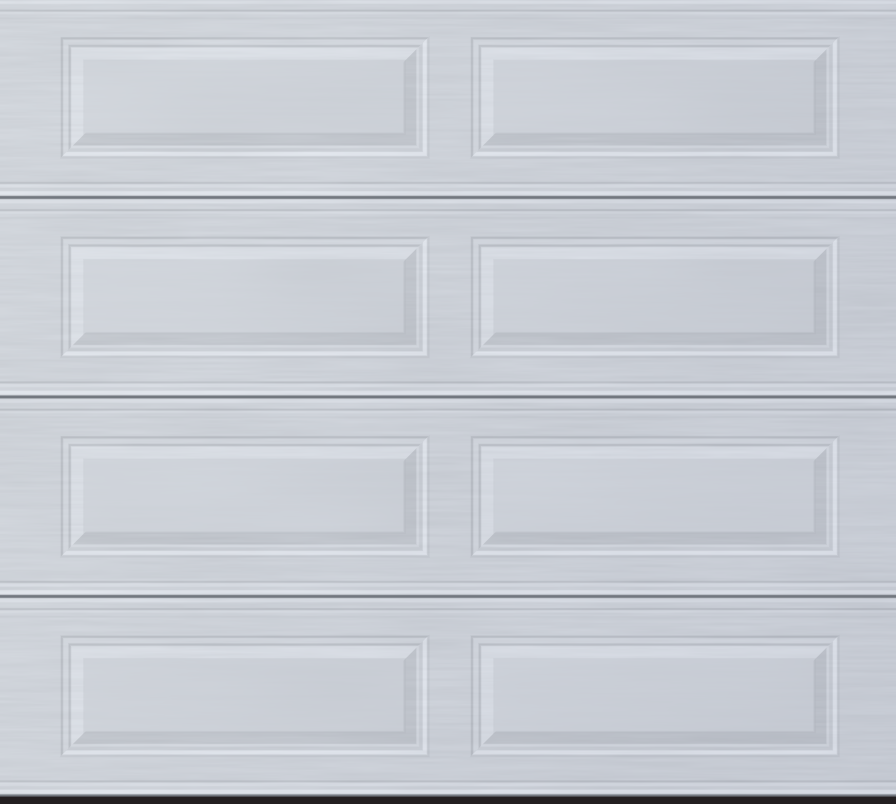
Reproduce this texture procedurally as a WebGL 1 fragment shader.

```glsl
precision highp float;
// A pale sectional door: four stacked sections, each with two raised panels.
// Sections and panels repeat by folding coordinates; mitred bevels come from
// the distance to the nearest panel side, and noise adds brushed grain.
uniform vec2 u_resolution;

// Layout: the canvas spans 768 x 690 design units, with y running down.
const vec2 CANVAS = vec2(768.0, 690.0);
const float SECTION_PITCH = 171.2;
const float SECTION_TOP = -1.7;
const float DOOR_BOTTOM = 683.6;
const float PANEL_PITCH = 351.5;
const vec2 PANEL_CENTER = vec2(209.7, 85.3);
const vec2 PANEL_HALF = vec2(157.3, 51.4);

const vec3 PAINT_WARM = vec3(0.815, 0.832, 0.855);
const vec3 PAINT_COOL = vec3(0.772, 0.790, 0.826);
const vec3 SEAM_COLOR = vec3(0.43, 0.45, 0.48);
const vec3 FLOOR_COLOR = vec3(0.14, 0.12, 0.13);

float hash(vec2 p) {
  vec3 q = fract(p.xyx * vec3(0.1031, 0.1030, 0.0973));
  q += dot(q, q.yzx + 33.33);
  return fract((q.x + q.y) * q.z);
}

float noise(vec2 p) {
  vec2 i = floor(p);
  vec2 f = fract(p);
  f = f * f * (3.0 - 2.0 * f);
  float low = mix(hash(i), hash(i + vec2(1.0, 0.0)), f.x);
  float high = mix(hash(i + vec2(0.0, 1.0)), hash(i + vec2(1.0)), f.x);
  return mix(low, high, f.y);
}

// Soft-edged strip between a and b.
float band(float x, float a, float b, float soft) {
  return smoothstep(a - soft, a + soft, x) - smoothstep(b - soft, b + soft, x);
}

// Mouldings on the sides facing the light (left and top).
float litProfile(float d, float soft) {
  return -0.075 * band(d, -0.3, 1.6, soft)
       + 0.015 * band(d, 2.2, 6.0, soft)
       - 0.065 * band(d, 6.4, 8.2, soft)
       + 0.042 * band(d, 8.8, 19.0, soft);
}

// Mouldings on the sides turned away (right and bottom).
float shadeProfile(float d, float soft) {
  return -0.035 * band(d, -1.2, 0.6, soft)
       + 0.068 * band(d, 1.2, 4.6, soft)
       - 0.015 * band(d, 5.0, 7.6, soft)
       + 0.025 * band(d, 8.0, 10.0, soft)
       - 0.048 * band(d, 10.2, 20.0, soft)
       - 0.040 * band(d, 19.6, 21.2, soft);
}

// Brightness change of one raised panel; q is relative to its centre.
float panelRelief(vec2 q, float soft) {
  vec2 inset = PANEL_HALF - abs(q);
  float onUpright = smoothstep(-soft, soft, inset.y - inset.x);
  float d = min(inset.x, inset.y);
  float facing = mix(step(q.y, 0.0), step(q.x, 0.0), onUpright);
  return mix(shadeProfile(d, soft), litProfile(d, soft), facing);
}

// Horizontal grooves and lips; y is measured from the nearest seam.
float railRelief(float y, float soft) {
  return -0.065 * band(y, -13.4, -11.8, soft)
       + 0.035 * band(y, -11.2, -8.4, soft)
       + 0.065 * band(y, -5.4, -2.2, soft)
       + 0.040 * band(y, 2.0, 5.0, soft)
       - 0.070 * band(y, 10.0, 11.6, soft)
       + 0.025 * band(y, 12.0, 14.0, soft)
       - 0.018 * band(y, 16.6, 18.2, soft);
}

// Fine streaks along the boards over broad, faint mottling.
float grain(vec2 p, float strength) {
  float streak = noise(p * vec2(0.016, 0.42)) - 0.5;
  float fine = noise(p * vec2(0.06, 0.85) + 37.0) - 0.5;
  float mottle = noise(p * vec2(0.011, 0.022) + 71.0) - 0.5;
  return strength * (0.022 * streak + 0.010 * fine) + 0.014 * mottle;
}

void main() {
  vec2 uv = gl_FragCoord.xy / u_resolution;
  vec2 p = vec2(uv.x, 1.0 - uv.y) * CANVAS;
  float soft = max(0.8, 0.6 * CANVAS.x / u_resolution.x);

  // Fold into one section and one panel.
  float section = floor((p.y - SECTION_TOP) / SECTION_PITCH);
  float localY = p.y - SECTION_TOP - section * SECTION_PITCH;
  float seamY = localY - SECTION_PITCH * step(0.5 * SECTION_PITCH, localY);
  float column = step(0.5 * CANVAS.x, p.x);
  vec2 q = vec2(p.x - column * PANEL_PITCH, localY) - PANEL_CENTER;
  vec2 inset = PANEL_HALF - abs(q);
  float field = smoothstep(18.0, 21.0, min(inset.x, inset.y));

  // Paint cools toward the lower right; each panel differs a little.
  float cool = smoothstep(0.0, 1.0, 0.08 + 0.55 * uv.x + 0.24 * (1.0 - uv.y));
  vec3 color = mix(PAINT_WARM, PAINT_COOL, cool);
  float variation = hash(vec2(column, section) + 5.0) - 0.5;
  color += field * (0.008 * variation - 0.006 * q.x / PANEL_HALF.x);
  color += grain(p, 1.0 - 0.75 * field);

  // Relief, section seam and dark floor strip.
  color += panelRelief(q, soft) + railRelief(seamY, soft);
  color = mix(color, SEAM_COLOR, 0.95 * band(seamY, -1.3, 1.2, soft));
  color = mix(color, FLOOR_COLOR, smoothstep(-soft, soft, p.y - DOOR_BOTTOM));
  gl_FragColor = vec4(color, 1.0);
}
```
